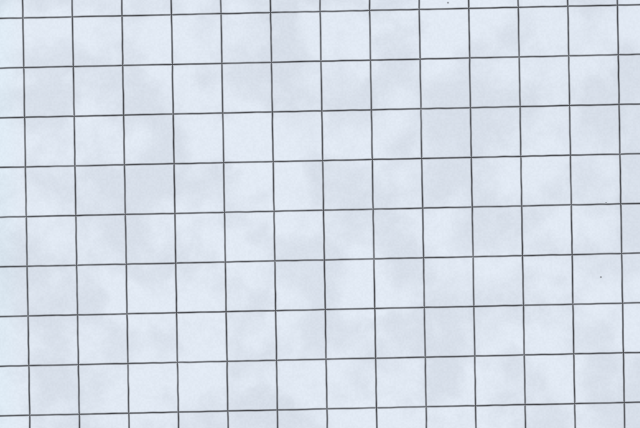
Reproduce this pattern procedurally as a Shadertoy shader.

```glsl
// Slightly skewed square grid ruled in dark ink on mottled pale blue paper.

// Lengths are fractions of the canvas height
const vec2  PITCH       = vec2(0.1158, 0.1161);   // column and row spacing
const vec2  FIRST_LINE  = vec2(0.0527, 0.0430);   // from the top left corner
const vec2  SKEW        = vec2(0.0172, -0.0215);  // drift of columns and rows
const float HALF_WIDTH  = 0.00155;
const float EDGE_SOFT   = 0.0025;
const float WOBBLE      = 0.0007;
const float INK_FADE    = 0.28;
const vec3  INK         = vec3(0.17, 0.17, 0.18);
const vec3  PAPER_SHADE = vec3(0.842, 0.872, 0.914);
const vec3  PAPER_LIGHT = vec3(0.886, 0.917, 0.957);
const float CLOUD_SCALE = 11.0;
const float GRAIN_SCALE = 260.0;
const float GRAIN       = 0.022;
const int   SPECKS      = 3;
const float SPECK_SIZE  = 0.0016;

float hash(vec2 p) {
    vec3 q = fract(vec3(p.xyx) * 0.1031);
    q += dot(q, q.yzx + 33.33);
    return fract((q.x + q.y) * q.z);
}

float noise(vec2 p) {
    vec2 i = floor(p), f = fract(p);
    f = f * f * (3.0 - 2.0 * f);
    return mix(mix(hash(i), hash(i + vec2(1, 0)), f.x),
               mix(hash(i + vec2(0, 1)), hash(i + vec2(1, 1)), f.x), f.y);
}

float fbm(vec2 p) {
    float sum = 0.0, gain = 0.5;
    for (int i = 0; i < 4; i++) {
        sum += gain * noise(p);
        p = mat2(1.6, 1.2, -1.2, 1.6) * p + 17.3;
        gain *= 0.5;
    }
    return sum / 0.9375;
}

// Ink coverage of one family of lines: offset runs across them, along follows them
float ruledLines(float offset, float along, float pitch, float seed, float soft) {
    float id = floor(offset / pitch + 0.5);
    float lane = id * 7.0 + seed;
    float d = offset - id * pitch;
    d += WOBBLE * (noise(vec2(along * 45.0, lane)) - 0.5);
    float line = 1.0 - smoothstep(HALF_WIDTH - soft, HALF_WIDTH + soft, abs(d));
    float wear = 0.6 * noise(vec2(along * 7.0, lane + 3.0))
               + 0.4 * noise(vec2(along * 90.0, lane + 5.0));
    return line * (1.0 - INK_FADE * wear);
}

vec3 paper(vec2 p) {
    float cloud = smoothstep(0.27, 0.70, fbm(p * CLOUD_SCALE + 4.7));
    float broad = noise(p * 3.0 + 21.0) - 0.5;
    vec3 color = mix(PAPER_SHADE, PAPER_LIGHT, clamp(cloud + 0.35 * broad, 0.0, 1.0));
    color += GRAIN * (noise(p * GRAIN_SCALE) - 0.5);
    // Faint cool tint at the left edge
    return color + vec3(-0.008, 0.008, 0.006) * (1.0 - smoothstep(0.0, 0.06, p.x));
}

float specks(vec2 p, float aspect, float pixel) {
    float cover = 0.0;
    for (int i = 0; i < SPECKS; i++) {
        float k = float(i) + 1.0;
        vec2 center = vec2(hash(vec2(k, 2.0)) * aspect, hash(vec2(k, 9.0)));
        float d = length(p - center) - SPECK_SIZE;
        cover = max(cover, 1.0 - smoothstep(-pixel, pixel, d));
    }
    return cover;
}

void mainImage(out vec4 fragColor, in vec2 fragCoord) {
    float pixel = 1.0 / iResolution.y;
    vec2 p = fragCoord * pixel;
    vec2 sheet = vec2(p.x, 1.0 - p.y);   // measured down from the top left
    vec2 offset = sheet - FIRST_LINE - SKEW * sheet.yx;
    float soft = max(EDGE_SOFT, 0.75 * pixel);

    // Ruled columns and rows
    float columns = ruledLines(offset.x, sheet.y, PITCH.x, 11.0, soft);
    float rows = ruledLines(offset.y, sheet.x, PITCH.y, 131.0, soft);
    float ink = max(columns, rows);

    // Stray flecks in the paper
    ink = max(ink, 0.6 * specks(p, iResolution.x * pixel, pixel));

    fragColor = vec4(mix(paper(p), INK, ink), 1.0);
}
```
